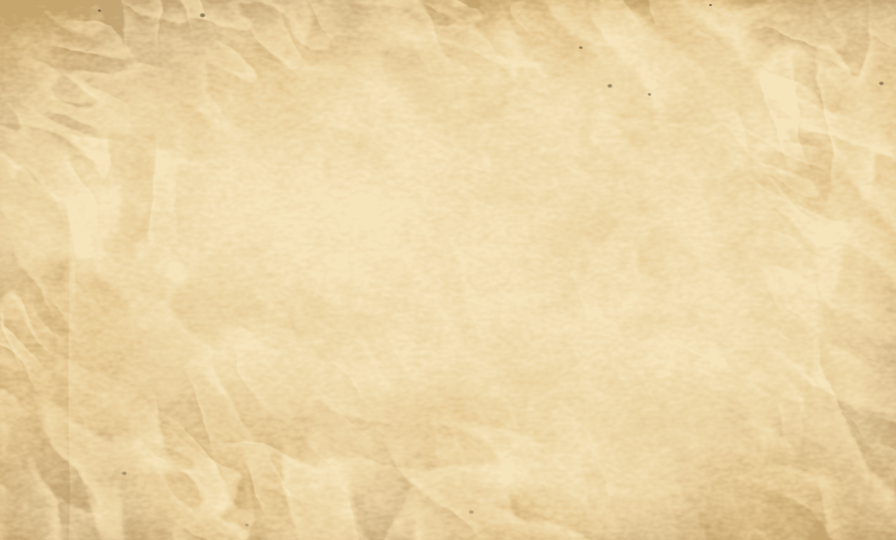
Write a WebGL 2 fragment shader that draws this texture.

```glsl
#version 300 es
precision highp float;

uniform vec2 u_resolution;
out vec4 fragColor;

vec2 hash2(vec2 p) {
    vec3 q = fract(p.xyx * vec3(0.1031, 0.1030, 0.0973));
    q += dot(q, q.yzx + 33.33);
    return fract((q.xx + q.yz) * q.zy);
}

float cornerSlope(vec2 cell, vec2 offset) {
    float angle = 6.2832 * hash2(cell + 200.0).x;
    return dot(vec2(cos(angle), sin(angle)), offset);
}

float gradientNoise(vec2 p) {
    vec2 i = floor(p), f = fract(p);
    vec2 u = f * f * f * (f * (f * 6.0 - 15.0) + 10.0);
    vec2 e = vec2(1.0, 0.0);
    return mix(mix(cornerSlope(i, f), cornerSlope(i + e, f - e), u.x),
               mix(cornerSlope(i + e.yx, f - e.yx), cornerSlope(i + 1.0, f - 1.0), u.x), u.y);
}

float fbm(vec2 p) {
    float sum = 0.0, gain = 1.0;
    for (int i = 0; i < 5; i++) {
        sum += gain * gradientNoise(p);
        p = mat2(1.6, 1.2, -1.2, 1.6) * p + 7.3;
        gain *= 0.52;
    }
    return sum;
}

// Folds lit from one side, broken into short diagonal runs
float creases(vec2 p) {
    float sum = 0.0;
    vec2 warped = p + 0.025 * vec2(fbm(p * 5.0), fbm(p * 5.0 + 31.0));
    for (int i = 0; i < 8; i++) {
        float k = float(i);
        float angle = -0.85 + 0.5 * sin(k * 2.1);
        vec2 along = vec2(cos(angle), sin(angle));
        vec2 q = vec2(dot(warped, along), dot(warped, vec2(-along.y, along.x)));
        float n = gradientNoise(q * vec2(1.2, 3.8) * (1.3 + 0.5 * k) + k * 17.0);
        float gate = smoothstep(0.0, 0.4, gradientNoise(p * 3.8 + k * 9.7));
        float side = smoothstep(-0.06, 0.06, n) * 2.0 - 1.0;
        sum += gate * (0.42 * side * exp(-abs(n) * 5.0) + 0.24 * exp(-abs(n) * 18.0));
    }
    return sum;
}

// Scattered dark flecks, kept towards the top and bottom
float specks(vec2 p, float aspect) {
    float cover = 0.0;
    for (int i = 0; i < 10; i++) {
        vec2 h = hash2(vec2(float(i) * 3.7, 5.0));
        float y = h.y < 0.5 ? h.y * 0.4 : 1.0 - (1.0 - h.y) * 0.4;
        vec2 d = p - vec2(h.x * aspect, y);
        d = vec2(d.x + d.y * 0.4, d.y * 1.3 - d.x * 0.3);
        float radius = 0.002 + 0.003 * fract(h.x * 13.0);
        cover = max(cover, (0.35 + 0.45 * h.y) * (1.0 - smoothstep(radius * 0.4, radius * 1.5, length(d))));
    }
    return cover;
}

vec3 paperColor(float tone) {
    vec3 c = mix(vec3(0.78, 0.65, 0.43), vec3(0.91, 0.80, 0.59), clamp((tone + 0.2) / 0.65, 0.0, 1.0));
    c = mix(c, vec3(0.93, 0.84, 0.65), clamp((tone - 0.45) / 0.25, 0.0, 1.0));
    return mix(c, vec3(0.965, 0.895, 0.735), clamp((tone - 0.7) / 0.45, 0.0, 1.0));
}

void main() {
    vec2 uv = gl_FragCoord.xy / u_resolution;
    float aspect = u_resolution.x / u_resolution.y;
    vec2 p = gl_FragCoord.xy / u_resolution.y;

    // Pale middle, browned margins
    vec2 fromMiddle = (uv - vec2(0.54, 0.54)) * 2.0;
    float edge = dot(fromMiddle, fromMiddle);
    float tone = 0.97 - 0.36 * edge;
    tone -= 0.5 * exp((uv.y - 1.0) * 20.0) + 0.25 * exp(-uv.y * 28.0);
    tone -= 0.12 * exp(-uv.x * 40.0) + 0.15 * exp((uv.x - 1.0) * 40.0);

    // Broad stains and soft mottling
    tone += 0.36 * fbm(p * vec2(1.7, 2.6) + 4.0);
    tone += 0.18 * fbm(p * vec2(8.0, 11.0) + 21.0);

    // Crumpling, strongest near the margins
    tone += creases(p) * mix(0.2, 0.85, smoothstep(0.1, 1.0, edge));

    // Upright fold on the left
    float fold = uv.x - 0.077 - 0.003 * gradientNoise(vec2(p.y * 5.0, 2.0));
    float foldShade = (smoothstep(-0.0015, 0.0015, fold) - 0.5) * exp(-abs(fold) * 60.0);
    tone += 0.3 * foldShade * (1.0 - smoothstep(0.3, 0.75, uv.y));

    // Fine fibres lying mostly sideways
    tone += 0.14 * gradientNoise(p * vec2(26.0, 48.0) + 13.0);
    tone += 0.22 * gradientNoise(p * vec2(55.0, 105.0));
    tone += 0.17 * gradientNoise(p * vec2(95.0, 140.0) + 40.0);

    // Cooler grey cast on parts of the darker margins
    vec3 color = paperColor(tone);
    float grey = smoothstep(-0.2, 0.25, gradientNoise(p * 2.3 + 60.0)) * smoothstep(0.75, 0.3, tone);
    color += grey * vec3(-0.004, 0.008, 0.032);
    color = mix(color, vec3(0.42, 0.36, 0.26), specks(p, aspect));
    fragColor = vec4(color, 1.0);
}
```
